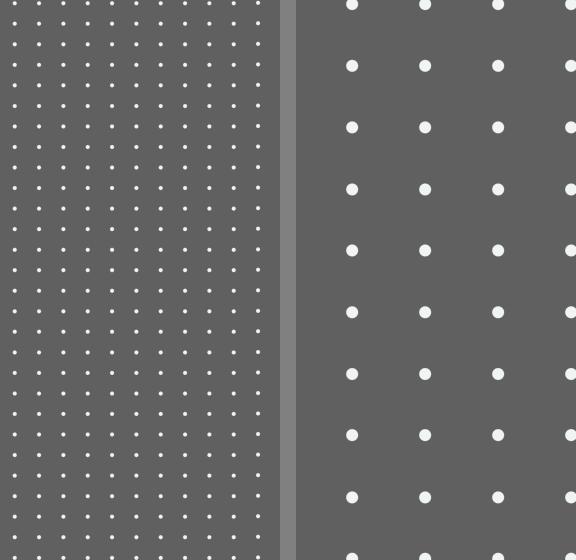
Left, the full canvas; right, a detail of the centre.
A Shadertoy shader for this pattern:

```glsl
// Small off-white dots on flat grey, in 11 columns and 28 rows.
// The nearest grid cell gives each dot's centre; a circle distance with a
// smoothed rim draws it, and each row strays by a hair from even spacing.

const vec3 GREY = vec3(0.378, 0.378, 0.380);
const vec3 OFF_WHITE = vec3(0.945, 0.957, 0.957);

// Lengths are fractions of the canvas width.
const vec2 GRID_COUNT = vec2(11.0, 28.0);
const vec2 GRID_STEP = vec2(0.0869, 0.07335);
const vec2 FIRST_DOT = vec2(0.0526, 0.0080);
const float DOT_RADIUS = 0.0071;
const float ROW_DRIFT = 0.0008;
const float LAST_COLUMN_LIFT = 0.0016;

// Pseudo-random slope in -1..1 for a lattice point.
float slope(float n) {
    return 2.0 * fract(sin(n * 127.1) * 437.58) - 1.0;
}

// One-dimensional gradient noise.
float gradientNoise(float x) {
    float i = floor(x);
    float f = x - i;
    float blend = f * f * f * (f * (f * 6.0 - 15.0) + 10.0);
    return 2.0 * mix(slope(i) * f, slope(i + 1.0) * (f - 1.0), blend);
}

// Centre of the dot in a given column (x) and row (y).
vec2 dotCentre(vec2 cell, vec2 first, vec2 spacing, float drift, float lift) {
    vec2 centre = first + cell * spacing;
    centre.y += drift * gradientNoise(cell.y * 0.73 + 0.4);
    centre.y += lift * step(GRID_COUNT.x - 1.5, cell.x);
    return centre;
}

// Coverage of a disc, smoothed over about one pixel.
float disc(vec2 p, float radius, float pixel) {
    float d = length(p) - radius;
    return 1.0 - smoothstep(-0.75 * pixel, 0.75 * pixel, d);
}

void mainImage(out vec4 fragColor, in vec2 fragCoord) {
    vec2 p = fragCoord / iResolution.x;
    float pixel = 1.0 / iResolution.x;

    // Nearest dot, kept within the grid
    vec2 cell = floor((p - FIRST_DOT) / GRID_STEP + 0.5);
    cell = clamp(cell, vec2(0.0), GRID_COUNT - 1.0);
    vec2 centre = dotCentre(cell, FIRST_DOT, GRID_STEP, ROW_DRIFT, LAST_COLUMN_LIFT);

    float coverage = disc(p - centre, DOT_RADIUS, pixel);
    fragColor = vec4(mix(GREY, OFF_WHITE, coverage), 1.0);
}
```
